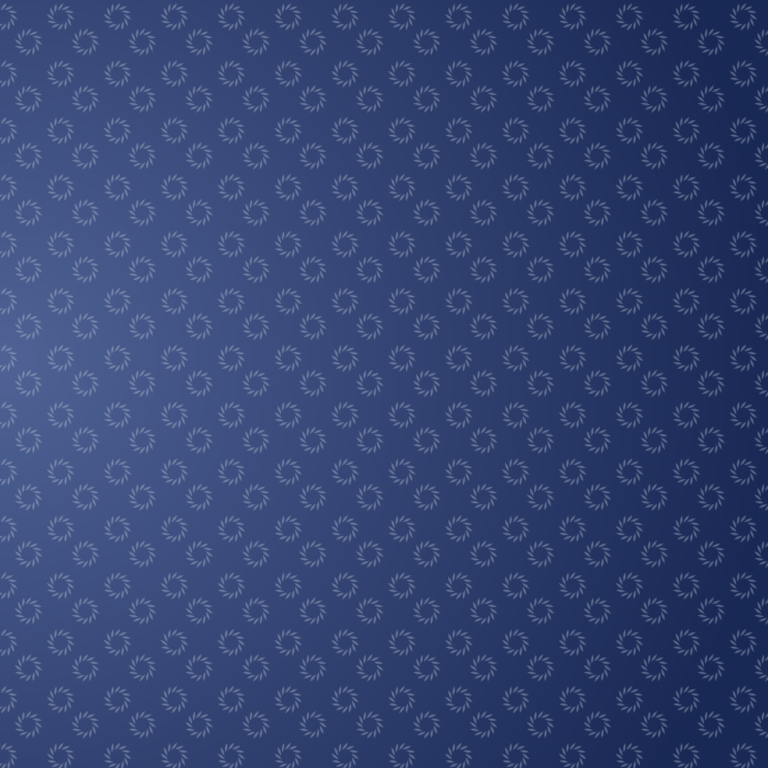
This pattern is drawn by a three.js fragment shader. Its source:

```glsl
#define REPEATS 13.5
#define TEETH 12
#define RING_RADIUS 0.178
#define TOOTH_HALF_LENGTH 0.07
#define TOOTH_HALF_WIDTH 0.018
#define TOOTH_SLANT 0.66
#define EDGE_SOFTNESS 0.02
#define MOTIF_OPACITY 0.36
#define GLOW_CENTER vec2(0.0, 0.53)
#define GLOW_COLOR vec3(0.31, 0.385, 0.585)
#define NIGHT_COLOR vec3(0.10, 0.16, 0.335)
#define MOTIF_COLOR vec3(0.80, 0.84, 0.88)

varying vec2 vUv;

const float TAU = 6.2831853;

vec2 rotate(vec2 p, float angle) {
  float c = cos(angle);
  float s = sin(angle);
  return vec2(c * p.x - s * p.y, s * p.x + c * p.y);
}

// Slender leaf along the x axis, pointed at both ends
float leafMask(vec2 p) {
  float along = p.x / TOOTH_HALF_LENGTH;
  float d = abs(p.y) - TOOTH_HALF_WIDTH * (1.0 - along * along);
  d = max(d, abs(p.x) - TOOTH_HALF_LENGTH);
  return 1.0 - smoothstep(-EDGE_SOFTNESS, EDGE_SOFTNESS, d);
}

// Ring of teeth that lean clockwise as they go outward
float pinwheelMask(vec2 p) {
  float mask = 0.0;
  for (int i = 0; i < TEETH; i++) {
    vec2 q = rotate(p, TAU * float(i) / float(TEETH));
    q.x -= RING_RADIUS;
    mask = max(mask, leafMask(rotate(q, TOOTH_SLANT)));
  }
  return mask;
}

// Position relative to the nearest repeat of a motif
vec2 tileAround(vec2 p, vec2 center) {
  return fract(p - center + 0.5) - 0.5;
}

void main() {
  // Radial fade from the left edge
  float fade = clamp(distance(vUv, GLOW_CENTER), 0.0, 1.0);
  vec3 color = mix(GLOW_COLOR, NIGHT_COLOR, fade);

  // Two staggered pinwheels in each tile
  vec2 grid = vUv * REPEATS;
  float motif = max(pinwheelMask(tileAround(grid, vec2(0.065, 0.203))),
                    pinwheelMask(tileAround(grid, vec2(0.500, 0.760))));
  color = mix(color, MOTIF_COLOR, motif * MOTIF_OPACITY);

  gl_FragColor = vec4(color, 1.0);
}
```
